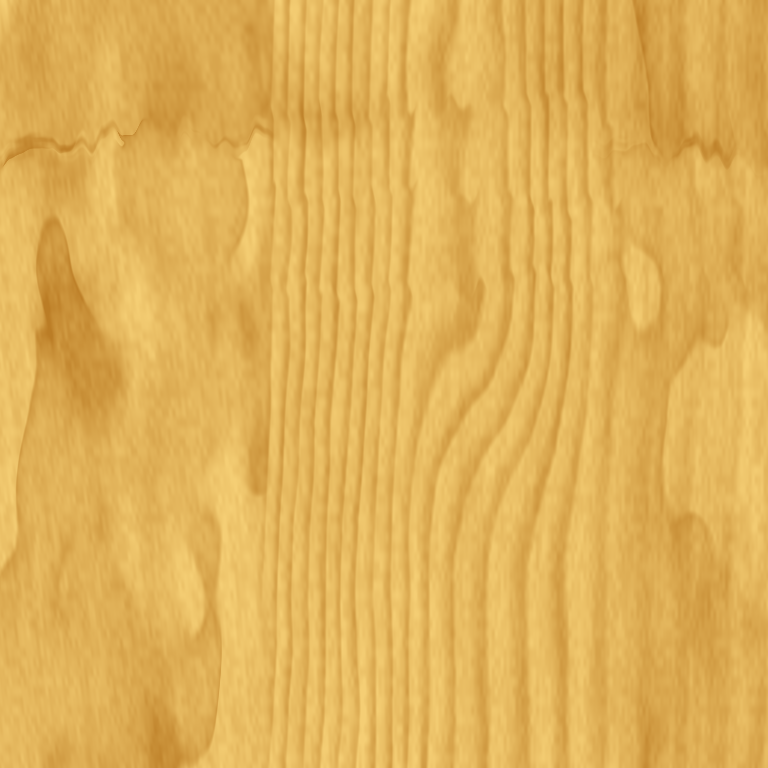
Write a WebGL 2 fragment shader that draws this texture.

```glsl
#version 300 es
precision highp float;
precision highp int;
// Honey-coloured softwood: narrow growth rings in the middle, broad curving
// rings to the right, and flame-shaped figure on both sides.
// Rings are a warped sawtooth; flames are rimmed contours of stretched noise.

uniform vec2 u_resolution;
out vec4 fragColor;

// Colour: one unit of tone moves one step along the honey scale
const vec3 MID_COLOUR = vec3(0.89, 0.71, 0.36);
const vec3 TONE_STEP = vec3(0.041, 0.058, 0.056);
const float BASE_TONE = 0.95;

// Growth rings, in rings per canvas width
const float WIDE_RINGS = 19.0;
const float EXTRA_FINE_RINGS = 28.0;
const float FINE_RINGS_END = 0.56;
const float RING_DEPTH = 1.95;
const float RING_LEAN = 0.04;
const float BEND_SHIFT = 0.085;

// Flames, stains, seams and fibres
const vec2 FLAME_SCALE = vec2(10.0, 2.7);
const float FLAME_LEVEL = 0.49;
const float FLAME_BODY = 0.75;
const float FLAME_GLOW = 0.85;
const float FLAME_RIM = 1.3;
const float STAIN_DEPTH = 2.2;
const float SEAM_HEIGHT = 0.765;
const float SEAM_DEPTH = 2.2;
const float STREAK_DEPTH = 2.1;
const vec2 FIBRE_SCALE = vec2(260.0, 80.0);
const float FIBRE_DEPTH = 1.0;

// Integer hash of a lattice cell, 0 to 1
float hash(vec2 cell) {
    uvec2 q = uvec2(ivec2(cell)) * uvec2(1597u, 3571u);
    uint h = (q.x ^ (q.y << 7)) + 7919u;
    h = (h ^ (h >> 16)) * 73244475u;
    h = (h ^ (h >> 15)) * 73244475u;
    h ^= h >> 16;
    return float(h >> 8) / 16777216.0;
}

float noise(vec2 p) {
    vec2 cell = floor(p), f = fract(p);
    f = f * f * (3.0 - 2.0 * f);
    float low = mix(hash(cell), hash(cell + vec2(1, 0)), f.x);
    float high = mix(hash(cell + vec2(0, 1)), hash(cell + vec2(1, 1)), f.x);
    return mix(low, high, f.y);
}

float fbm(vec2 p) {
    float sum = 0.0, weight = 0.57;
    for (int i = 0; i < 3; i++) {
        sum += weight * noise(p);
        p = p * 2.03 + 17.3;
        weight *= 0.5;
    }
    return sum;
}

// Ragged, almost level line where the grain is interrupted
float seamLine(float x, float height, float seed) {
    float steps = noise(vec2(x * 75.0, seed));
    return height + 0.035 * steps + 0.05 * noise(vec2(x * 7.0, seed));
}

// Dark late wood that builds slowly and ends at a crisper edge
float rings(vec2 p) {
    float x = p.x - RING_LEAN * p.y;
    x += 0.018 * (noise(p * vec2(4.0, 3.0) + 5.0) - 0.5);
    x += 0.006 * (noise(p * vec2(26.0, 13.0) + 9.0) - 0.5);
    float bend = smoothstep(0.51, 0.67, p.x) * (1.0 - smoothstep(0.68, 0.80, p.x));
    x -= BEND_SHIFT * bend * smoothstep(0.24, 0.58, p.y);
    float fine = log(1.0 + exp(40.0 * (FINE_RINGS_END - x))) / 40.0;
    float phase = WIDE_RINGS * x - EXTRA_FINE_RINGS * fine;
    for (int i = 0; i < 3; i++) {
        float line = seamLine(p.x, 0.59 + 0.11 * float(i), 40.0 + float(i));
        phase += 0.2 * smoothstep(-0.01, 0.01, p.y - line);
    }
    float f = fract(phase);
    float build = smoothstep(-0.1, 0.82, f);
    float strength = 0.65 + 0.7 * noise(vec2(floor(phase) * 3.7, p.y * 5.0));
    return strength * pow(build, 3.5) * (1.0 - smoothstep(0.82, 1.0, f));
}

// Darker tongues, outlined in some places and faded in others
float flames(vec2 p) {
    vec2 q = p * FLAME_SCALE;
    q.x += 0.8 * noise(p * vec2(5.0, 6.0) + 31.0);
    float d = fbm(q + vec2(3.0, 11.0)) - FLAME_LEVEL;
    float softness = smoothstep(0.4, 0.75, noise(p * vec2(6.0, 4.0) + 57.0));
    float width = mix(0.015, 0.11, softness);
    float depth = max(d, 0.0);
    float rim = FLAME_RIM * (1.0 - softness) * exp(-35.0 * depth);
    return smoothstep(-width, width, d) * (FLAME_BODY + FLAME_GLOW * exp(-7.0 * depth) + rim);
}

void main() {
    vec2 p = gl_FragCoord.xy / u_resolution;
    float left = 1.0 - smoothstep(0.342, 0.366, p.x + 0.012 * noise(p * vec2(3.0, 8.0)));
    float right = smoothstep(0.72, 0.86, p.x);
    float sides = max(left, 0.8 * right);

    // Large figure, with small deep stains inside it
    float above = p.y - seamLine(p.x, SEAM_HEIGHT, 3.0);
    vec2 shifted = p + vec2(0.0, 0.3 * smoothstep(-0.02, 0.02, above));
    float tone = BASE_TONE - flames(shifted) * sides;
    tone -= RING_DEPTH * rings(p) * (1.0 - left) * (1.0 - 0.6 * right);
    float stain = smoothstep(0.52, 0.85, fbm(shifted * vec2(14.0, 5.0) + 23.0));
    tone -= STAIN_DEPTH * stain * sides;

    // Shade rising from the main seam
    float shade = smoothstep(-0.03, 0.03, above) * exp(-6.0 * max(above, 0.0));
    tone -= SEAM_DEPTH * shade * smoothstep(0.15, 0.8, fbm(p * vec2(7.0, 4.0) + 71.0));

    // Broad streaks, then fibres that lean a little on the left
    tone += STREAK_DEPTH * mix(0.55, 1.0, sides) * (fbm(p * vec2(13.0, 1.8) + 83.0) - 0.5);
    vec2 grain = vec2(p.x + 0.12 * p.y * (1.0 - smoothstep(0.1, 0.6, p.x)), p.y);
    tone += FIBRE_DEPTH * (noise(grain * FIBRE_SCALE) - 0.5);
    tone += 0.75 * (noise(grain * vec2(120.0, 11.0) + 13.0) - 0.5);

    fragColor = vec4(MID_COLOUR + TONE_STEP * clamp(tone, -3.8, 1.7), 1.0);
}
```
